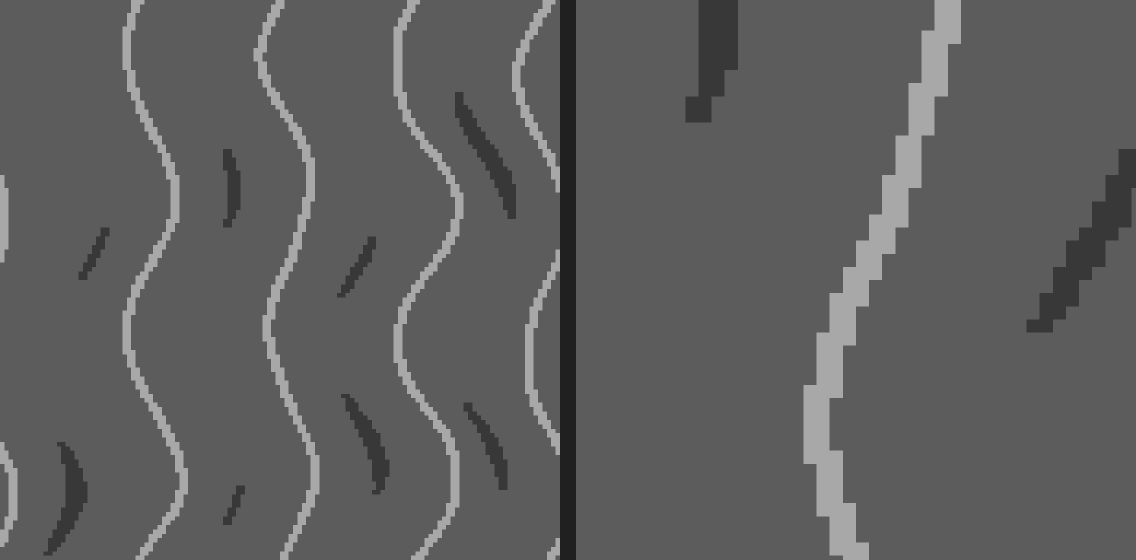
Left, the full canvas; right, a detail of the centre.
This texture is drawn by a WebGL 1 fragment shader. Its source:

```glsl
precision highp float;

uniform vec2 u_resolution;

const float TAU = 6.28319;
const float GRID = 128.0;
const float CELL = 1.0 / GRID;
const float LINES = 4.0;
const float KNOTS = 8.0;

const vec3 GROUND = vec3(0.36);
const vec3 VEIN = vec3(0.66);
const vec3 FLECK = vec3(0.22);

float hash(vec2 p) {
  return fract(sin(dot(p, vec2(12.9898, 78.233))) * 43758.5);
}

// Smooth vertical noise in -1..1 that repeats every unit
float wobble(float y, float seed) {
  float k = y * KNOTS;
  float a = hash(vec2(mod(floor(k), KNOTS), seed));
  float b = hash(vec2(mod(floor(k) + 1.0, KNOTS), seed));
  return mix(a, b, smoothstep(0.0, 1.0, fract(k))) * 2.0 - 1.0;
}

// Signed distance on a repeating unit axis
float wrapped(float d) {
  return fract(d + 0.5) - 0.5;
}

// Horizontal position of a winding line at height y
float lineX(float index, float y) {
  float id = mod(index, LINES);
  float shift = 0.05 * (hash(vec2(id, 31.0)) - 0.5);
  float swing = mix(0.042, 0.07, hash(vec2(id, 47.0)));
  float phase = 0.14 + 0.06 * (hash(vec2(id, 59.0)) - 0.5);
  float wave = swing * cos(2.0 * TAU * (y - phase));
  return index / LINES + shift + wave + 0.014 * wobble(y, id + 5.0);
}

// Stroke two cells wide, widened on slopes to stay connected
float veinMask(vec2 p, float index) {
  float x = lineX(index, p.y);
  float slope = abs(lineX(index, p.y + CELL) - x) * GRID;
  float halfWidth = CELL * (1.0 + 0.35 * slope);
  return step(abs(wrapped(p.x - x)), halfWidth);
}

// Tapered upright mark that follows the bend of its two neighbours
float fleckMask(vec2 p, float lane, float slot) {
  float id = lane * 2.0 + slot;
  float size = fract(0.618 * id + 0.2);
  float halfLength = mix(0.03, 0.12, size);
  float halfWidth = mix(0.008, 0.02, size);
  float jitter = 0.4 * hash(vec2(id, 71.0));
  float centerY = 0.5 * (slot + jitter) + hash(vec2(lane, 83.0));
  float t = wrapped(p.y - centerY) / halfLength;
  float across = mix(0.36, 0.64, hash(vec2(id, 97.0)));
  float x = mix(lineX(lane, p.y), lineX(lane + 1.0, p.y), across);
  float width = max(halfWidth * sqrt(max(1.0 - t * t, 0.0)), CELL);
  return step(abs(t), 1.0) * step(abs(wrapped(p.x - x)), width);
}

vec3 shade(vec2 uv) {
  vec2 p = (floor(uv * GRID) + 0.5) * CELL;
  float vein = 0.0;
  float fleck = 0.0;
  for (int i = 0; i < 4; i++) {
    float lane = float(i);
    vein = max(vein, veinMask(p, lane));
    fleck = max(fleck, fleckMask(p, lane, 0.0));
    fleck = max(fleck, fleckMask(p, lane, 1.0));
  }
  return mix(mix(GROUND, FLECK, fleck), VEIN, vein);
}

void main() {
  // Average four samples to smooth cell borders at any size
  vec3 color = vec3(0.0);
  for (int i = 0; i < 4; i++) {
    float n = float(i);
    vec2 offset = vec2(mod(n, 2.0), floor(n / 2.0)) * 0.5 - 0.25;
    color += shade((gl_FragCoord.xy + offset) / u_resolution.y);
  }
  gl_FragColor = vec4(color * 0.25, 1.0);
}
```
